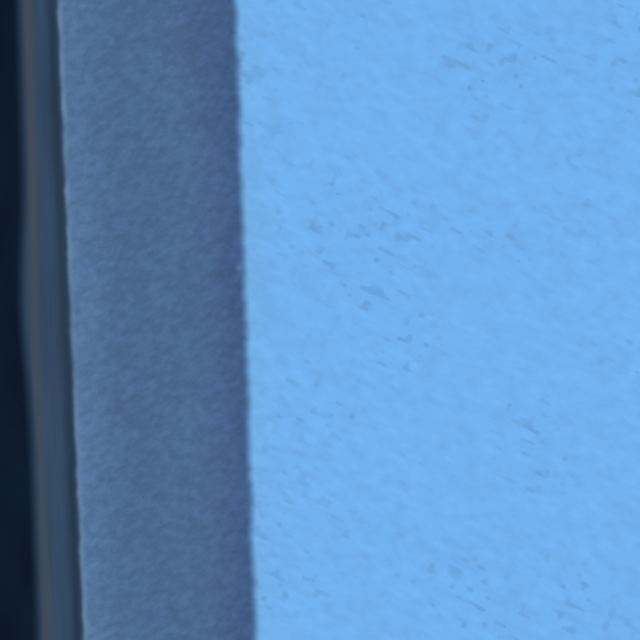
Reproduce this texture procedurally as a Shadertoy shader.

```glsl
// Sunlit blue plaster wall beside a shaded reveal, a narrow frame and a dark gap.

// Boundary positions along x: value at the bottom, value at the top
const vec2 WALL_EDGE = vec2(0.398, 0.369);
const vec2 REVEAL_EDGE = vec2(0.132, 0.091);
const vec2 GAP_EDGE = vec2(0.058, 0.027);
const vec2 STREAK_LINE = vec2(0.074, 0.042);

const vec3 WALL_COLOR = vec3(0.447, 0.692, 0.937);
const vec3 WALL_RIM = vec3(0.450, 0.685, 0.885);
const vec3 REVEAL_LIGHT = vec3(0.325, 0.452, 0.605);
const vec3 REVEAL_MID = vec3(0.294, 0.414, 0.565);
const vec3 REVEAL_DARK = vec3(0.258, 0.366, 0.530);
const vec3 RIDGE_COLOR = vec3(0.410, 0.530, 0.655);
const vec3 FRAME_COLOR = vec3(0.200, 0.285, 0.380);
const vec3 STREAK_COLOR = vec3(0.265, 0.300, 0.340);
const vec3 GAP_COLOR = vec3(0.052, 0.102, 0.170);

const float WALL_GRAIN = 0.085;
const float REVEAL_GRAIN = 0.21;
const float WALL_SOFTNESS = 0.009;
const float REVEAL_SOFTNESS = 0.006;
const float EDGE_ROUGHNESS = 0.008;

float hash(vec2 p) {
    vec3 q = fract(vec3(p.xyx) * 0.1031);
    q += dot(q, q.yzx + 33.33);
    return fract((q.x + q.y) * q.z);
}

float noise(vec2 p) {
    vec2 cell = floor(p);
    vec2 f = fract(p);
    f = f * f * (3.0 - 2.0 * f);
    float low = mix(hash(cell), hash(cell + vec2(1.0, 0.0)), f.x);
    float high = mix(hash(cell + vec2(0.0, 1.0)), hash(cell + vec2(1.0)), f.x);
    return mix(low, high, f.y);
}

// Centred fractal noise, about -0.5 to 0.5
float fbm(vec2 p) {
    float sum = 0.0;
    float weight = 0.5;
    for (int i = 0; i < 3; i++) {
        sum += weight * (noise(p) - 0.5);
        p = mat2(1.6, 1.2, -1.2, 1.6) * p + 17.3;
        weight *= 0.5;
    }
    return sum;
}

vec2 rotate(vec2 p, float angle) {
    float c = cos(angle);
    float s = sin(angle);
    return vec2(c * p.x + s * p.y, c * p.y - s * p.x);
}

float band(float x, float width) {
    return exp(-x * x / (width * width));
}

float boundary(vec2 ends, float y) {
    return mix(ends.x, ends.y, y);
}

vec3 wallColor(vec2 p, float inside) {
    // Soft stipple stretched along a gentle diagonal, with faint small pits
    vec2 q = rotate(p, -0.45);
    float grain = fbm(q * vec2(55.0, 95.0));
    float pits = smoothstep(0.66, 1.0, noise(q * vec2(70.0, 105.0) + 41.0));
    pits *= smoothstep(0.25, 0.85, noise(p * 11.0 + 5.0));
    vec3 color = mix(WALL_COLOR, WALL_RIM, exp(-inside / 0.025));
    color *= 1.0 + WALL_GRAIN * grain + 0.02 * fbm(p * 5.0);
    return color * (1.0 - 0.08 * pits);
}

vec3 revealColor(vec2 p, float across) {
    vec3 color = mix(REVEAL_LIGHT, REVEAL_MID, smoothstep(0.0, 0.35, across));
    color = mix(color, REVEAL_DARK, smoothstep(0.65, 1.0, across));
    vec2 q = rotate(p, 0.5);
    float grain = fbm(q * vec2(85.0, 125.0) + 9.0);
    float mottling = fbm(p * vec2(16.0, 7.0) + 3.0);
    return color * (1.0 + REVEAL_GRAIN * grain + 0.08 * mottling);
}

void mainImage(out vec4 fragColor, in vec2 fragCoord) {
    vec2 p = fragCoord / iResolution.xy;
    float wallX = boundary(WALL_EDGE, p.y) + EDGE_ROUGHNESS * fbm(vec2(p.y * 42.0, 2.0));
    float revealX = boundary(REVEAL_EDGE, p.y) + 0.5 * EDGE_ROUGHNESS * fbm(vec2(p.y * 50.0, 8.0));

    // The gap edge steps back toward the left near mid height
    float gapX = boundary(GAP_EDGE, p.y) - 0.010 * band(p.y - 0.52, 0.13);
    float streakX = boundary(STREAK_LINE, p.y) - 0.004 * band(p.y - 0.42, 0.2);

    // Frame with a faint, broken warm reflection
    float streaks = fbm(vec2((p.x - streakX) * 110.0, p.y * 6.0));
    vec3 frame = FRAME_COLOR * (1.0 + 0.2 * streaks);
    float glint = 0.4 + 0.5 * noise(vec2(p.y * 7.0, 3.0));
    frame = mix(frame, STREAK_COLOR, glint * band(p.x - streakX, 0.010));
    frame *= 1.0 - 0.2 * band(p.x - revealX + 0.010, 0.010);
    vec3 gap = GAP_COLOR * (1.0 + 0.35 * fbm(p * vec2(20.0, 8.0)));
    vec3 color = mix(gap, frame, smoothstep(-0.010, 0.014, p.x - gapX));

    // Shaded reveal and its worn thin ridge
    float across = (p.x - revealX) / (wallX - revealX);
    vec3 reveal = revealColor(p, clamp(across, 0.0, 1.0));
    color = mix(color, reveal, smoothstep(-REVEAL_SOFTNESS, REVEAL_SOFTNESS, p.x - revealX));
    float wear = 0.15 + 0.75 * noise(vec2(p.y * 30.0, 7.0));
    color = mix(color, RIDGE_COLOR, wear * band(p.x - revealX - 0.002, 0.0042));

    // Bright wall and a small chip on its corner
    vec3 wall = wallColor(p, max(p.x - wallX, 0.0));
    color = mix(color, wall, smoothstep(-WALL_SOFTNESS, WALL_SOFTNESS, p.x - wallX));
    float chip = band(length((p - vec2(0.374, 0.581)) * vec2(1.0, 0.8)), 0.005);
    color = mix(color, RIDGE_COLOR, 0.55 * chip);

    fragColor = vec4(clamp(color, 0.0, 1.0), 1.0);
}
```
